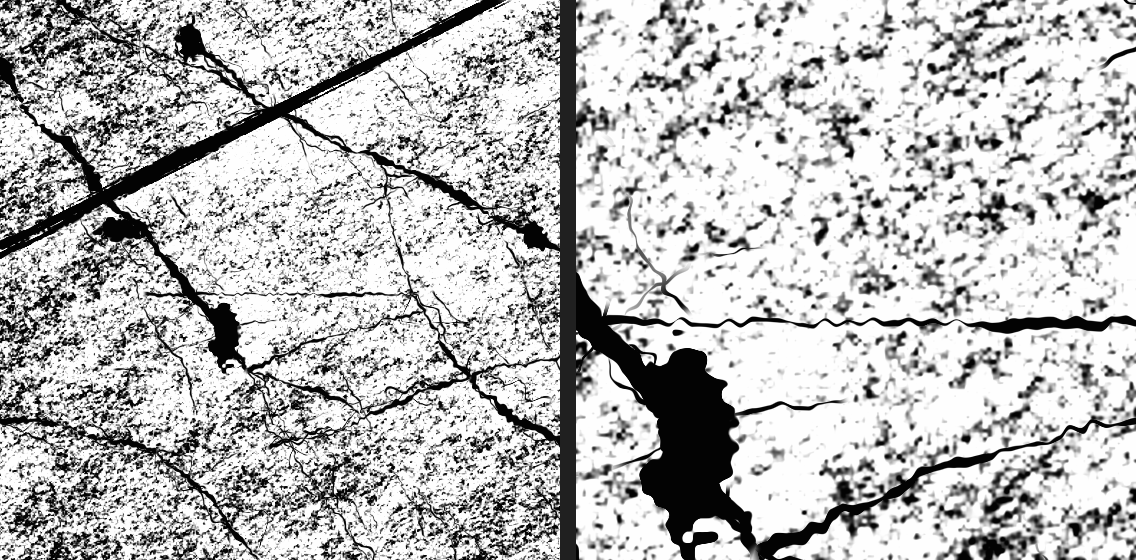
Left: the whole. Right: its middle third, enlarged.
Reproduce this texture procedurally as a WebGL 1 fragment shader.

```glsl
precision highp float;
// Cracked stone in black and white: soft thresholded noise makes the grain,
// wandering line strands make the cracks, and a streaked straight seam
// crosses them. All ink layers are joined with max().
uniform vec2 u_resolution;

const vec3 PAPER = vec3(0.995);
const vec3 INK = vec3(0.01);

float hash(vec2 p) {
  vec3 q = fract(vec3(p.xyx) * 0.1031);
  q += dot(q, q.yzx + 33.33);
  return fract((q.x + q.y) * q.z);
}

float noise(vec2 p) {
  vec2 i = floor(p), f = fract(p);
  f = f * f * (3.0 - 2.0 * f);
  return mix(mix(hash(i), hash(i + vec2(1.0, 0.0)), f.x),
             mix(hash(i + vec2(0.0, 1.0)), hash(i + 1.0), f.x), f.y);
}

// Coordinates along and across a direction
vec2 alongAcross(vec2 p, vec2 dir) {
  return vec2(dot(p, dir), dot(p, vec2(-dir.y, dir.x)));
}

// One ragged line from a to b; roam scales how far it strays
float strand(vec2 p, vec2 a, vec2 b, float width, float roam, float seed, float px) {
  float len = distance(a, b);
  vec2 q = alongAcross(p - a, (b - a) / len);
  float t = clamp(q.x / len, 0.0, 1.0);
  float pinned = min(1.0, 7.0 * t * (1.0 - t));
  float stray = (noise(vec2(q.x * 9.0, seed)) - 0.5) * 0.055
              + (noise(vec2(q.x * 38.0, seed + 7.0)) - 0.5) * 0.016;
  float jag = (noise(vec2(q.x * 140.0, seed + 13.0)) - 0.5) * 0.005;
  float swell = noise(vec2(q.x * 24.0, seed + 19.0));
  float rough = noise(p * 130.0 + seed) - 0.5;
  float halfWidth = width * (0.45 + 1.3 * swell * swell + 0.9 * rough);
  float d = abs(q.y - stray * roam * pinned - jag) - halfWidth;
  float ends = smoothstep(-0.006, 0.004, q.x) * (1.0 - smoothstep(-0.004, 0.006, q.x - len));
  return (1.0 - smoothstep(-0.8 * px, 0.8 * px, d)) * ends;
}

// A main crack with two thin side strands braided around it
float fault(vec2 p, vec2 a, vec2 b, float width, float seed, float px) {
  float ink = strand(p, a, b, width, 0.6, seed, px);
  for (int i = 1; i < 3; i++) {
    float k = float(i);
    float broken = smoothstep(0.3, 0.45, noise(p * 28.0 + seed + k));
    ink = max(ink, broken * strand(p, a, b, 0.0016, 1.1 + 0.5 * k, seed + 31.0 * k, px));
  }
  return ink;
}

// Ragged dark patch
float blot(vec2 p, vec2 center, vec2 radii, float px) {
  float ragged = noise(p * 45.0) * 0.7 + noise(p * 130.0) * 0.7 - 0.7;
  float d = (length((p - center) / radii) - 1.0 + ragged) * min(radii.x, radii.y);
  return 1.0 - smoothstep(-px, px, d);
}

// Straight seam, solid at the far end and streaky at the near end
float seam(vec2 q) {
  float streak = noise(vec2(q.x * 14.0, q.y * 260.0)) + 0.35 * noise(q * 190.0);
  float spread = mix(0.018, 0.009, smoothstep(0.1, 0.8, q.x));
  float ink = streak + 0.45 * q.x - abs(q.y) / spread;
  return smoothstep(-0.1, 0.12, ink) * (1.0 - smoothstep(0.99, 1.03, q.x));
}

// Fine grain, drawn out along the seam, denser away from the middle
float grain(vec2 p, vec2 q) {
  float v = 0.50 * (noise(q * vec2(150.0, 235.0)) - 0.5)
          + 0.38 * (noise(p * 390.0 + 5.0) - 0.5)
          + 0.26 * (noise(q * vec2(28.0, 60.0) + 9.0) - 0.5)
          + 0.22 * (noise(q * vec2(6.0, 11.0) + 3.0) - 0.5);
  v += 0.27 * (length(p - vec2(0.64, 0.55)) - 0.40);
  float bareStrip = smoothstep(-0.10, -0.02, q.y) * (1.0 - smoothstep(-0.012, 0.0, q.y));
  return smoothstep(-0.035, 0.33, v - 0.12 * bareStrip);
}

// Scattered hairlines: steep falling ones and gently rising ones
float hairlines(vec2 p, float px) {
  float ink = 0.0;
  for (int i = 0; i < 22; i++) {
    float k = float(i);
    float rising = step(15.0, k);
    vec2 start = vec2(hash(vec2(k, 3.0)), hash(vec2(k, 8.0)) * 1.1);
    float angle = mix(-0.95, 0.38, rising) + (hash(vec2(k, 5.0)) - 0.5) * 0.5;
    float len = 0.16 + 0.28 * hash(vec2(k, 11.0));
    vec2 end = start + len * vec2(cos(angle), sin(angle));
    ink = max(ink, strand(p, start, end, 0.0014, 0.6, k * 3.7 + 50.0, px));
  }
  return ink * smoothstep(0.2, 0.5, noise(p * 35.0));
}

float mainCracks(vec2 p, float px) {
  vec2 bend = vec2(0.19, 0.64), hub = vec2(0.44, 0.34), cross = vec2(0.49, 0.80);
  vec2 corner = vec2(0.735, 0.475), knot = vec2(0.84, 0.325), ledge = vec2(0.28, 0.195);
  float ink = fault(p, vec2(-0.02, 0.90), bend, 0.0080, 1.0, px);
  ink = max(ink, fault(p, bend, hub, 0.0075, 2.0, px));
  ink = max(ink, fault(p, hub, vec2(0.67, -0.02), 0.0020, 3.0, px));
  ink = max(ink, fault(p, vec2(0.10, 1.0), cross, 0.0035, 4.0, px));
  ink = max(ink, fault(p, vec2(0.32, 0.95), cross, 0.0070, 5.0, px));
  ink = max(ink, fault(p, cross, vec2(1.02, 0.54), 0.0060, 6.0, px));
  ink = max(ink, fault(p, vec2(-0.01, 0.25), ledge, 0.0060, 7.0, px));
  ink = max(ink, fault(p, ledge, vec2(0.46, 0.0), 0.0040, 8.0, px));
  ink = max(ink, fault(p, corner, knot, 0.0040, 9.0, px));
  ink = max(ink, fault(p, knot, vec2(1.02, 0.19), 0.0065, 10.0, px));
  ink = max(ink, fault(p, vec2(0.48, 0.20), knot, 0.0040, 11.0, px));
  ink = max(ink, strand(p, knot, vec2(1.02, 0.37), 0.0035, 0.8, 12.0, px));
  ink = max(ink, strand(p, vec2(0.26, 0.475), corner, 0.0022, 0.12, 13.0, px));
  ink = max(ink, strand(p, hub, vec2(0.76, 0.445), 0.0028, 0.5, 14.0, px));
  ink = max(ink, strand(p, hub, vec2(0.64, 0.26), 0.0032, 0.6, 15.0, px));
  ink = max(ink, strand(p, vec2(0.68, 0.71), corner, 0.0026, 0.5, 16.0, px));
  return ink;
}

void main() {
  vec2 p = gl_FragCoord.xy / u_resolution;
  float px = 1.0 / min(u_resolution.x, u_resolution.y);
  vec2 q = alongAcross(p - vec2(0.0, 0.555), normalize(vec2(2.0, 1.0)));

  float ink = max(grain(p, q), seam(q));
  ink = max(ink, max(hairlines(p, px), mainCracks(p, px)));
  ink = max(ink, blot(p, vec2(0.95, 0.575), vec2(0.024), px));
  ink = max(ink, blot(p, vec2(0.34, 0.93), vec2(0.020, 0.034), px));
  ink = max(ink, blot(p, vec2(0.40, 0.40), vec2(0.025, 0.060), px));
  ink = max(ink, blot(p, vec2(0.21, 0.59), vec2(0.036, 0.020), px));
  gl_FragColor = vec4(mix(PAPER, INK, ink), 1.0);
}
```
